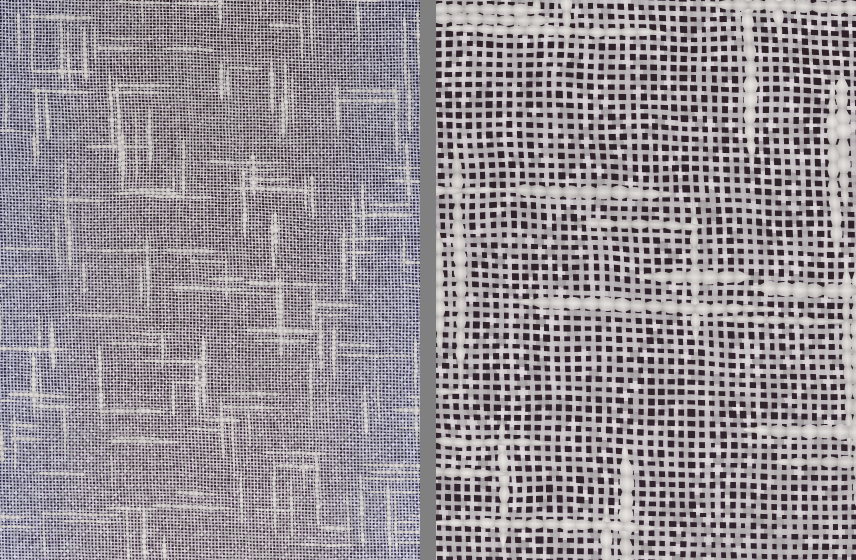
Left: the whole. Right: its middle third, enlarged.
Write a Shadertoy shader that draws this texture.

```glsl
// Sheer open-weave cloth with pale, knotted slub threads running both ways.

float hash(vec2 p) {
    return fract(sin(dot(p, vec2(127.1, 311.7))) * 43758.5453);
}

float noise(vec2 p) {
    vec2 i = floor(p), f = fract(p);
    f = f * f * (3.0 - 2.0 * f);
    return mix(mix(hash(i), hash(i + vec2(1, 0)), f.x),
               mix(hash(i + vec2(0, 1)), hash(i + vec2(1, 1)), f.x), f.y);
}

const float THREADS = 125.0; // threads across the canvas width

// Scattered slubs along y, in loose pairs: x = coverage, y = brightness
vec2 slubs(vec2 p, float seed, float pixel) {
    vec2 size = vec2(0.115, 0.2);
    vec2 home = floor(p / size);
    vec2 result = vec2(0.0, 0.8);
    for (int j = -1; j <= 1; j++)
    for (int i = -1; i <= 1; i++) {
        vec2 cell = home + vec2(i, j);
        vec2 id = cell + seed;
        vec2 centre = (cell + vec2(hash(id), hash(id + 3.7))) * size;
        for (int k = 0; k < 2; k++) {
            vec2 key = id + float(k) * 17.3;
            if (k == 1) {
                float side = hash(key + 1.9) < 0.5 ? -1.0 : 1.0;
                centre += vec2(side * (0.012 + 0.026 * hash(key + 2.3)),
                               0.08 * hash(key + 5.1) - 0.04);
            }
            if (hash(key + 8.2) > 0.76) continue;

            float x = floor(centre.x * THREADS + 0.5) / THREADS;
            float halfLength = mix(0.04, 0.105, hash(key + 6.4));
            float t = (p.y - centre.y) / halfLength;
            if (abs(t) > 1.0) continue;

            // Tapered body with beads and one thick knot
            float bead = abs(sin(p.y * 250.0 + 6.3 * hash(key + 4.6)));
            float lump = noise(vec2(p.y * 75.0, hash(key) * 90.0));
            float knot = exp(-pow((t - 0.75 * sign(hash(key + 9.5) - 0.5)) * 9.0, 2.0));
            float width = mix(0.0036, 0.0062, hash(key + 7.8)) * sqrt(1.0 - t * t);
            width *= 0.42 + 0.32 * bead + 0.4 * lump + 0.4 * knot;

            float d = abs(p.x - x + 0.0014 * (noise(vec2(p.y * 40.0, x * 300.0)) - 0.5));
            float cover = clamp((width - d) / pixel + 0.5, 0.0, 1.0)
                        * clamp(width / pixel, 0.0, 1.0);
            float light = 0.74 + 0.1 * bead + 0.08 * lump
                        - 0.1 * min(d / max(width, 0.0005), 1.0);
            if (cover > result.x) result = vec2(cover, light);
        }
    }
    return result;
}

// Plain weave: x = hole coverage, y = thread brightness
vec2 weave(vec2 p, float pixel, float openness) {
    vec2 g = p * THREADS;
    vec2 cell = floor(g);
    vec2 d = abs(fract(g) - 0.5);

    // Each gap takes its size from its row, its column and itself
    vec2 gap = vec2(hash(vec2(cell.x, 4.0)), hash(vec2(9.0, cell.y))) - 0.5;
    vec2 own = vec2(hash(cell), hash(cell + 31.0)) - 0.5;
    vec2 halfGap = 0.275 + openness + 0.08 * gap + 0.13 * own;
    vec2 open = clamp((halfGap - d) / (pixel * THREADS) + 0.5, 0.0, 1.0);

    // Over-and-under crossings catch more or less light
    vec2 crossing = floor(g + 0.5);
    float over = mod(crossing.x + crossing.y, 2.0);
    float light = 0.63 + 0.06 * over + 0.15 * hash(crossing + 60.0)
                + 0.05 * smoothstep(0.2, 0.5, min(d.x, d.y));
    return vec2(open.x * open.y, light);
}

void mainImage(out vec4 fragColor, in vec2 fragCoord) {
    vec2 uv = fragCoord / iResolution.xy;
    vec2 p = fragCoord / iResolution.x;
    float pixel = 1.0 / iResolution.x;

    // Slight skew and wander of the cloth
    vec2 q = p + 0.022 * p.yx;
    q += 0.007 * (vec2(noise(p * 5.0), noise(p * 5.0 + 40.0)) - 0.5);
    q += 0.0022 * (vec2(noise(p * 28.0), noise(p * 28.0 + 70.0)) - 0.5);

    // Tighter and paler toward the bottom, bluer toward the sides
    float patches = noise(p * 7.0 + 12.0) - 0.5;
    float edge = smoothstep(0.15, 0.55, abs(uv.x - 0.5));
    vec2 cloth = weave(q, pixel, 0.035 * (uv.y - 0.5) + 0.04 * patches);

    vec3 threadTint = mix(vec3(1.01, 0.985, 0.995), vec3(0.97, 0.985, 1.05), edge);
    vec3 holeColor = mix(vec3(0.16, 0.115, 0.125), vec3(0.14, 0.125, 0.215), edge);
    holeColor += vec3(0.05, 0.035, 0.07) * (1.0 - uv.y);
    vec3 color = mix(cloth.y * threadTint, holeColor, cloth.x);

    // Faint violet fringe in part of the half-open gaps
    float fringe = cloth.x * (1.0 - cloth.x) * hash(floor(q * THREADS) + 5.0);
    color += fringe * vec3(0.08, -0.03, 0.2);

    // Slubs lie on top of the weave
    vec2 upright = slubs(q, 11.0, pixel);
    vec2 level = slubs(q.yx, 47.0, pixel);
    vec3 slubTint = vec3(1.01, 0.995, 0.985);
    color = mix(color, upright.y * slubTint, upright.x);
    color = mix(color, level.y * slubTint, level.x * 0.95);

    color *= 0.98 + 0.06 * patches - 0.05 * (uv.y - 0.5);
    fragColor = vec4(clamp(color, 0.0, 1.0), 1.0);
}
```
